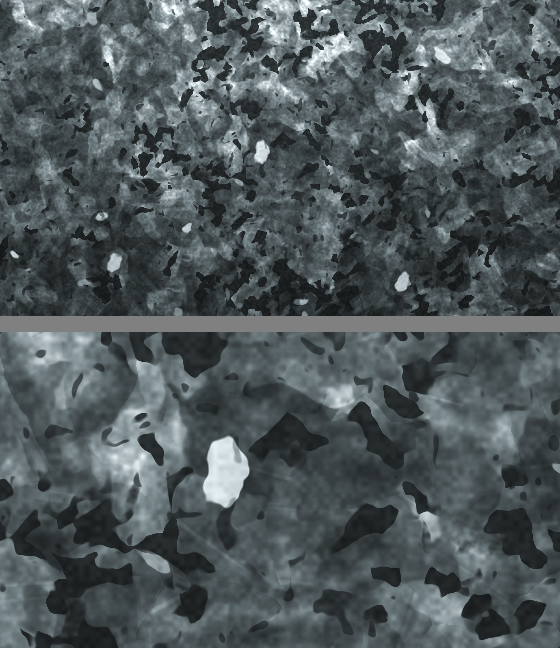
Top, the full canvas; bottom, a detail of the centre.
Give the GLSL for this texture, as a WebGL 2 fragment shader.

```glsl
#version 300 es
precision highp float;
// Polished blue-grey granite: streaked feldspar grains, black mica flecks, pale flakes.

#define GRAIN_SCALE 10.0   // large crystals per canvas height
#define CHIP_SCALE 23.0    // small crystals per canvas height
#define FLECK_SCALE 38.0   // dark flecks per canvas height
#define FLAKE_SCALE 7.0    // cells that may hold a pale flake
#define FLAKE_CHANCE 0.34
#define FLECK_LEVEL 0.87   // higher means fewer dark flecks
#define RAGGED 0.045       // edge displacement
#define BASE_TONE 0.365
#define DARK_TONE 0.125
#define TINT vec3(0.885, 1.0, 1.035)

uniform vec2 u_resolution;
out vec4 outColor;

vec3 hash3(vec2 p) {
  vec3 q = fract(p.xyx * vec3(0.1031, 0.1030, 0.0973));
  q += dot(q, q.yxz + 33.33);
  return fract((q.xxy + q.yzz) * q.zyx);
}

float noise(vec2 p) {
  vec2 i = floor(p), f = fract(p);
  f = f * f * (3.0 - 2.0 * f);
  vec2 e = vec2(0.0, 1.0);
  return mix(mix(hash3(i).x, hash3(i + e.yx).x, f.x),
             mix(hash3(i + e.xy).x, hash3(i + e.yy).x, f.x), f.y);
}

float fbm(vec2 p) {
  float sum = 0.0, amp = 0.5;
  for (int i = 0; i < 4; i++) {
    sum += amp * noise(p);
    p = mat2(1.6, 1.2, -1.2, 1.6) * p + 17.3;
    amp *= 0.5;
  }
  return sum / 0.9375;
}

vec2 rotate(vec2 p, float a) {
  float c = cos(a), s = sin(a);
  return vec2(c * p.x + s * p.y, c * p.y - s * p.x);
}

// Elongated Voronoi crystals: x = softly blended random tone, y = axis angle
vec2 crystals(vec2 p, float seed, float sharpness) {
  vec2 cell = floor(p);
  float total = 0.0, tone = 0.0, angle = 0.0, nearest = 1e3;
  for (int j = -2; j <= 2; j++)
    for (int i = -2; i <= 2; i++) {
      vec2 id = cell + vec2(i, j);
      vec3 h = hash3(id + seed), k = hash3(id + seed + 91.7);
      vec2 q = rotate(p - id - h.xy, k.x * 3.1416);
      float d = length(q * vec2(0.75, 1.0 + 0.6 * k.y));
      float w = exp(-sharpness * d);
      total += w;
      tone += w * h.z;
      if (d < nearest) { nearest = d; angle = k.x * 3.1416; }
    }
  return vec2(tone / total, angle);
}

// Sparse ragged flakes: x = coverage, y = brightness
vec2 flakes(vec2 p, float aa) {
  vec2 cell = floor(p * FLAKE_SCALE), result = vec2(0.0);
  for (int j = -1; j <= 1; j++)
    for (int i = -1; i <= 1; i++) {
      vec2 id = cell + vec2(i, j);
      vec3 h = hash3(id + 311.0), k = hash3(id + 457.0);
      vec2 q = rotate(p - (id + h.xy) / FLAKE_SCALE, k.x * 3.1416);
      float radius = mix(0.008, 0.027, k.y * k.y);
      float d = length(q * vec2(0.8, 1.25)) - radius;
      float cover = step(h.z, FLAKE_CHANCE) * (1.0 - smoothstep(-aa, aa, d));
      if (cover > result.x) result = vec2(cover, mix(0.58, 0.95, k.z));
    }
  return result;
}

void main() {
  vec2 uv = gl_FragCoord.xy / u_resolution;
  vec2 p = gl_FragCoord.xy / u_resolution.y;
  float aa = 1.2 / u_resolution.y;
  vec2 warp = vec2(fbm(p * 15.0), fbm(p * 15.0 + 47.0)) - 0.5;
  vec2 w = p + RAGGED * warp;

  // Crystal bodies with cleavage streaks along each axis
  vec2 grain = crystals(w * GRAIN_SCALE, 13.0, 40.0);
  vec2 chip = crystals((w + 0.02 * warp) * CHIP_SCALE, 71.0, 22.0);
  vec2 axis = rotate(p, grain.y);
  float streak = noise(axis * vec2(9.0, 75.0));
  float scratch = smoothstep(0.78, 0.95, noise(axis * vec2(7.0, 130.0) + 31.0));
  float mottle = fbm(p * 38.0 + 5.0);
  float grit = noise(p * 170.0);
  float relief = 0.72 * (grain.x - 0.5) + 0.62 * (chip.x - 0.5)
               + 0.38 * (streak - 0.5) + 0.9 * (mottle - 0.5)
               + 0.32 * (grit - 0.5) + 0.16 * scratch;

  // Light falls from the top centre
  float side = 2.0 * uv.x - 1.0;
  float light = mix(0.66, 1.28, smoothstep(-0.05, 1.0, uv.y)) * (1.06 - 0.24 * side * side);
  float tone = BASE_TONE * light * exp(relief);

  // Clustered dark flecks and tiny round specks
  float fleck = crystals((w + 0.03 * warp.yx) * FLECK_SCALE, 29.0, 16.0).x;
  fleck += 0.9 * (noise(p * 9.0 + 3.0) - 0.5) + 0.35 * (mottle - 0.5);
  float dark = smoothstep(FLECK_LEVEL - 0.06, FLECK_LEVEL + 0.06, fleck);
  float speck = noise(w * 62.0 + 19.0) + 0.25 * (noise(p * 12.0) - 0.5);
  dark = max(dark, 0.75 * smoothstep(0.85, 0.93, speck));
  tone = mix(tone, DARK_TONE * mix(1.0, light, 0.6) * (0.75 + 0.5 * grit), 0.92 * dark);

  // Pale reflective flakes
  vec2 flake = flakes(p + 0.06 * warp, aa);
  float shine = flake.y * (0.84 + 0.2 * mottle + 0.12 * grit) * mix(0.85, 1.0, uv.y);
  tone = mix(tone, max(tone, shine), flake.x * (1.0 - 0.5 * dark));

  vec3 color = tone * mix(TINT, vec3(0.95, 1.0, 1.02), smoothstep(0.4, 0.9, tone));
  outColor = vec4(clamp(color, 0.0, 1.0), 1.0);
}
```
